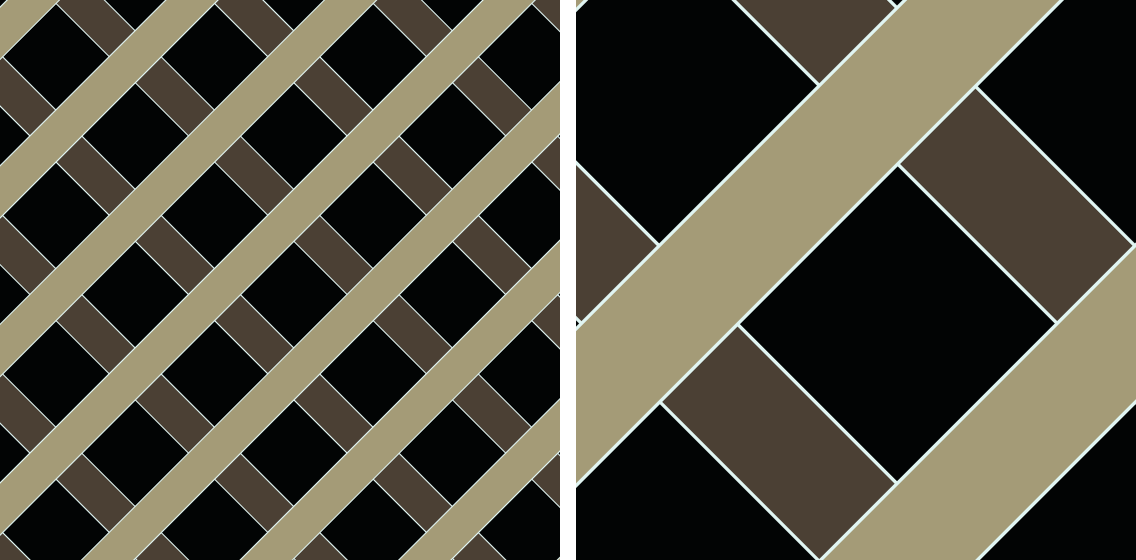
Left: the whole. Right: its middle third, enlarged.
Give the GLSL for this pattern, as a Shadertoy shader.

```glsl
const float PERIOD = 0.20025;         // spacing between parallel slats
const float LINE_WIDTH = 0.0020;

const vec3 GAP_COLOR = vec3(0.008, 0.016, 0.014);
const vec3 BACK_COLOR = vec3(0.295, 0.250, 0.205);
const vec3 FRONT_COLOR = vec3(0.645, 0.608, 0.468);
const vec3 LINE_COLOR = vec3(0.88, 0.96, 0.95);

// Signed distance to the nearest of a set of parallel slats
float slatDistance(float across, float center, float halfWidth) {
    float offset = mod(across - center + 0.5 * PERIOD, PERIOD) - 0.5 * PERIOD;
    return abs(offset) - halfWidth;
}

// Antialiased coverage of the region where dist is negative
float coverage(float dist, float pixel) {
    return clamp(0.5 - dist / pixel, 0.0, 1.0);
}

// Paints a filled slat and its outline over the base colour
vec3 paintSlat(vec3 base, vec3 fill, float dist, float pixel) {
    vec3 color = mix(base, fill, coverage(dist, pixel));
    float outline = coverage(abs(dist) - 0.5 * LINE_WIDTH, pixel);
    return mix(color, LINE_COLOR, outline);
}

void mainImage(out vec4 fragColor, in vec2 fragCoord) {
    float pixel = 1.0 / iResolution.y;
    vec2 p = fragCoord * pixel;

    // Distances measured across the two diagonal directions
    vec2 diagonal = vec2(p.x - p.y, p.x + p.y) * inversesqrt(2.0);
    float front = slatDistance(diagonal.x, 0.1360, 0.0330);
    float back = slatDistance(diagonal.y, 0.0052, 0.0327);

    // Falling slats lie behind the rising ones
    vec3 color = paintSlat(GAP_COLOR, BACK_COLOR, back, pixel);
    color = paintSlat(color, FRONT_COLOR, front, pixel);
    fragColor = vec4(color, 1.0);
}
```
